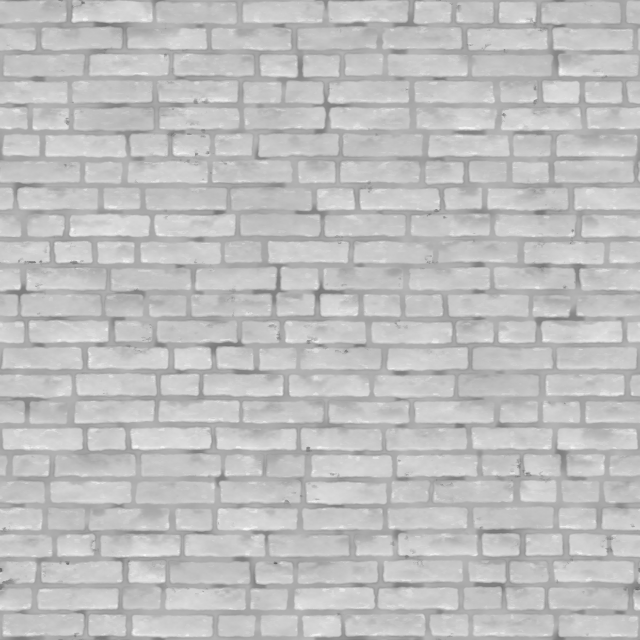
This texture is drawn by a Shadertoy shader. Its source:

```glsl
// A wall of pale grey painted bricks: 24 courses of stretchers and half-length headers.
// Each course is filled by a loop of hashed brick lengths; rounded boxes give the faces,
// and tileable value noise adds worn edges, stains, pits and flaked paint.

const float COURSES = 24.0;          // rows of bricks up the canvas
const float HALVES = 15.0;           // header lengths across one course
const float HALF_LENGTH = COURSES / HALVES; // header pitch, in course heights
const float HEADER_CHANCE = 0.34;
const vec2 JOINT = vec2(0.22, 0.21); // mortar widths, in course heights
const float BRICK_TONE = 0.797;
const float MORTAR_TONE = 0.675;

float hash(vec2 p) {
    return fract(sin(dot(p, vec2(127.1, 311.7))) * 43758.5453);
}

// Value noise that tiles over the canvas
float noise(vec2 uv, vec2 cells, float seed) {
    vec2 p = uv * cells;
    vec2 i = floor(p);
    vec2 f = fract(p);
    f = f * f * (3.0 - 2.0 * f);
    vec2 lo = mod(i, cells) + seed;
    vec2 hi = mod(i + 1.0, cells) + seed;
    float bottom = mix(hash(lo), hash(vec2(hi.x, lo.y)), f.x);
    float top = mix(hash(vec2(lo.x, hi.y)), hash(hi), f.x);
    return mix(bottom, top, f.y);
}

float fbm(vec2 uv, vec2 cells, float seed) {
    float sum = 0.0;
    float weight = 0.5;
    for (int i = 0; i < 4; i++) {
        sum += weight * noise(uv, cells, seed + float(i) * 7.3);
        cells *= 2.0;
        weight *= 0.5;
    }
    return sum / 0.9375;
}

float roundedBox(vec2 p, vec2 halfSize, float radius) {
    vec2 q = abs(p) - halfSize + radius;
    return length(max(q, 0.0)) + min(max(q.x, q.y), 0.0) - radius;
}

// Start and length, in header lengths, of the brick that covers x
vec2 brickSpan(float x, float row) {
    float start = 0.0;
    float span = 1.0;
    for (int i = 0; i < 15; i++) {
        span = hash(vec2(start + 3.7, row * 1.9 + 5.1)) < HEADER_CHANCE ? 1.0 : 2.0;
        span = min(span, HALVES - start);
        if (x < start + span) break;
        start += span;
    }
    return vec2(start, span);
}

// Painted face: uneven tone, lit lower left rim, stained top edge
float brickTone(vec2 uv, vec2 local, float d, float id) {
    float cloud = fbm(uv, vec2(18.0, 36.0), 11.0);
    float grain = fbm(uv, vec2(110.0, 150.0), 23.0);
    float tone = BRICK_TONE + (id - 0.5) * 0.045;
    tone += (cloud - 0.5) * 0.13 + (grain - 0.5) * 0.045 - local.y * 0.035;
    float rim = exp(-abs(d + 0.08) / 0.045);
    float lit = smoothstep(0.1, -0.4, local.y + 0.12 * local.x);
    tone += rim * lit * 0.055 * smoothstep(0.3, 0.7, noise(uv, vec2(40.0, 48.0), 31.0));
    float stain = smoothstep(0.52, 0.75, fbm(uv, vec2(26.0, 40.0), 41.0));
    tone -= stain * smoothstep(-0.3, 0.4, local.y) * 0.12;
    return tone;
}

// Mortar: soft blotches, shadow along the faces, a few deep gaps
float mortarTone(vec2 uv, float d) {
    float tone = MORTAR_TONE + (fbm(uv, vec2(30.0, 48.0), 53.0) - 0.5) * 0.12;
    float shade = smoothstep(0.35, 0.8, noise(uv, vec2(22.0, 30.0), 61.0));
    tone -= shade * exp(-abs(d - 0.05) / 0.05) * 0.055;
    float gap = smoothstep(0.7, 0.95, noise(uv, vec2(32.0, 24.0), 71.0));
    return tone - gap * smoothstep(0.0, 0.08, d) * 0.16;
}

void mainImage(out vec4 fragColor, in vec2 fragCoord) {
    vec2 uv = fragCoord / iResolution.xy;

    // Find the course and the brick within it
    vec2 bend = vec2(noise(uv, vec2(9.0, 24.0), 2.0), noise(uv, vec2(12.0, 9.0), 5.0)) - 0.5;
    vec2 wall = uv + bend * vec2(0.003, 0.0025) - vec2(0.0, 0.002);
    float y = wall.y * COURSES;
    float row = mod(floor(y), COURSES);
    float x = fract(wall.x + hash(vec2(row, 17.0))) * HALVES;
    vec2 span = brickSpan(x, row);
    float id = hash(vec2(span.x + 1.3, row + 29.0));

    // Distance to its worn outline, in course heights
    vec2 local = vec2((x - span.x - 0.5 * span.y) * HALF_LENGTH, fract(y) - 0.5);
    vec2 jitter = vec2(id - 0.5, fract(id * 13.7) - 0.5) * vec2(0.06, 0.03);
    vec2 halfSize = 0.5 * (vec2(span.y * HALF_LENGTH, 1.0) - JOINT);
    float d = roundedBox(local - jitter, halfSize, 0.09);
    d += (fbm(uv, vec2(70.0, 90.0), 83.0) - 0.5) * 0.11;

    // Blend face and mortar; some bricks are half smeared over
    float soft = max(0.045, COURSES / iResolution.y);
    float face = smoothstep(soft, -soft, d) * mix(0.72, 1.0, smoothstep(0.0, 0.4, fract(id * 7.1)));
    float tone = mix(mortarTone(uv, d), brickTone(uv, local, d, id), face);

    // Sparse pits and bright paint flakes near the edges of faces
    float edge = exp(-abs(d + 0.06) / 0.1);
    float worn = smoothstep(0.68, 0.88, noise(uv, vec2(19.0, 27.0), 97.0));
    float pit = smoothstep(0.62, 0.8, fbm(uv, vec2(85.0, 100.0), 101.0));
    float flake = smoothstep(0.6, 0.75, fbm(uv, vec2(75.0, 130.0), 113.0));
    tone -= pit * worn * edge * 0.35;
    tone += flake * face * (0.25 + edge) * 0.07;

    fragColor = vec4(vec3(clamp(tone, 0.0, 1.0)), 1.0);
}
```
